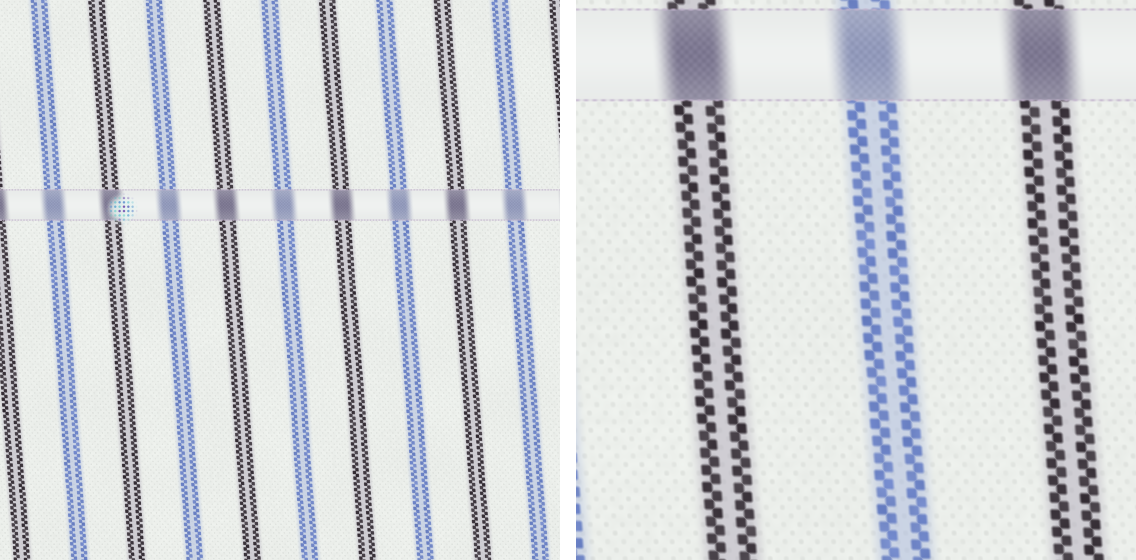
Left, the full canvas; right, a detail of the centre.
Give the GLSL for this texture, as a Shadertoy shader.

```glsl
// Woven shirting: slanted double pinstripes, alternating black and blue, on off-white cloth.
// Each pin line is two columns of staggered stitches, drawn as rounded boxes over a fine weave.
// A blurred horizontal band with thin borders and one speckled flaw crosses the stripes.

float hash(vec2 p) {
    vec3 q = fract(vec3(p.xyx) * 0.1031);
    q += dot(q, q.yzx + 33.33);
    return fract((q.x + q.y) * q.z);
}

vec2 gradientAt(vec2 cell) {
    float angle = 6.2832 * hash(cell);
    return vec2(cos(angle), sin(angle));
}

float gradientNoise(vec2 p) {
    vec2 i = floor(p), f = fract(p);
    vec2 u = f * f * f * (f * (f * 6.0 - 15.0) + 10.0);
    float a = dot(gradientAt(i), f);
    float b = dot(gradientAt(i + vec2(1, 0)), f - vec2(1, 0));
    float c = dot(gradientAt(i + vec2(0, 1)), f - vec2(0, 1));
    float d = dot(gradientAt(i + vec2(1, 1)), f - vec2(1, 1));
    return mix(mix(a, b, u.x), mix(c, d, u.x), u.y);
}

float roundedBox(vec2 p, vec2 halfSize, float radius) {
    vec2 q = abs(p) - halfSize + radius;
    return length(max(q, 0.0)) + min(max(q.x, q.y), 0.0) - radius;
}

// Ink coverage of one pin line: x is measured from its centre
float stitchLine(float x, float y, float blur, float seed) {
    const float pitch = 0.0102;
    float ink = 0.0;
    for (int column = 0; column < 2; column++) {
        float row = y / pitch + 0.5 * float(column);
        float vary = hash(vec2(floor(row), seed + float(column)));
        vec2 p = vec2(x + 0.0048 * (0.5 - float(column)), (fract(row) - 0.5) * pitch);
        p.x += 0.0008 * (vary - 0.5);
        float dist = roundedBox(p, vec2(0.0030, 0.0031), 0.0014);
        ink = max(ink, smoothstep(blur, -blur, dist) * (0.85 + 0.15 * vary));
    }
    return ink;
}

void mainImage(out vec4 fragColor, in vec2 fragCoord) {
    vec2 uv = fragCoord / iResolution.xy;
    float pixel = 1.0 / iResolution.y;
    float blur = max(0.0012, 0.7 * pixel);

    // Slanted stripe coordinate, with a slight sway of the threads
    float sway = 0.0016 * gradientNoise(vec2(uv.x * 3.0, uv.y * 5.0) + 7.0);
    float across = uv.x - 0.172 - 0.073 * (1.0 - uv.y) + sway;
    float stripe = floor(across / 0.1029 + 0.5);
    float x = across - stripe * 0.1029;
    float isBlue = mod(stripe, 2.0);

    // Off-white ground with faint weave pits and soft mottling
    vec2 weave = 6.2832 * vec2(across / 0.0096, uv.y / 0.0102);
    float pits = smoothstep(0.2, 1.0, sin(weave.x) * sin(weave.y));
    float grain = gradientNoise(uv * 150.0);
    vec3 color = vec3(0.925, 0.938, 0.922);
    color -= pits * (0.045 + 0.04 * grain);
    color += 0.012 * gradientNoise(uv * 9.0) + 0.018 * grain;

    // Tinted skirt around each pair, then its two stitched lines
    vec3 skirt = mix(vec3(0.79, 0.78, 0.81), vec3(0.77, 0.81, 0.89), isBlue);
    color = mix(color, skirt - 0.02 * pits, 0.85 * smoothstep(0.022, 0.011, abs(x)));
    vec3 thread = mix(vec3(0.21, 0.18, 0.21), vec3(0.41, 0.50, 0.77), isBlue);
    thread += 0.07 * gradientNoise(uv * 70.0);
    float side = x < 0.0 ? -1.0 : 1.0;
    float ink = stitchLine(x - side * 0.0092, uv.y + 0.03 * across, blur, stripe * 4.0 + side);
    color = mix(color, thread, ink);

    // Blurred band: each pair melts into one soft block
    float bandY = uv.y - 0.634;
    float inBand = smoothstep(pixel, -pixel, abs(bandY) - 0.027);
    vec3 block = mix(vec3(0.49, 0.47, 0.57), vec3(0.57, 0.60, 0.73), isBlue);
    block += 0.025 * sin(6.2832 * uv.x / 0.0052) * sin(6.2832 * uv.y / 0.0052);
    float fade = 0.88 + 0.12 * cos(bandY * 90.0);
    vec3 band = vec3(0.925, 0.935, 0.93) + 0.012 * cos(bandY * 116.0);
    band = mix(band, block, fade * smoothstep(0.026, 0.009, abs(x)));
    color = mix(color, band, inBand);

    // Thin lilac borders of the band, finely dashed
    float border = smoothstep(0.0007 + pixel, 0.0, abs(abs(bandY) - 0.027));
    float dash = 0.5 + 0.3 * sin(6.2832 * uv.x / 0.0052);
    color = mix(color, vec3(0.76, 0.70, 0.80), border * dash);

    // Speckled flaw: a pale glow holding a grid of coloured dots
    vec2 flaw = uv - vec2(0.2175, 0.627);
    float glow = smoothstep(0.031, 0.012, length(flaw));
    color = mix(color, vec3(0.90, 0.95, 0.94), 0.9 * glow);
    vec2 cell = floor(flaw / 0.0078);
    vec2 inCell = (fract(flaw / 0.0078) - 0.5) * 0.0078;
    float pick = hash(cell + 40.0);
    vec3 speck = 0.5 + 0.3 * cos(6.2832 * (0.3 * pick + vec3(0.45, 0.05, 0.85)));
    float dots = smoothstep(blur, -blur, length(inCell) - 0.0021);
    color = mix(color, speck, dots * glow * (0.4 + 0.6 * pick));

    fragColor = vec4(clamp(color, 0.0, 1.0), 1.0);
}
```
